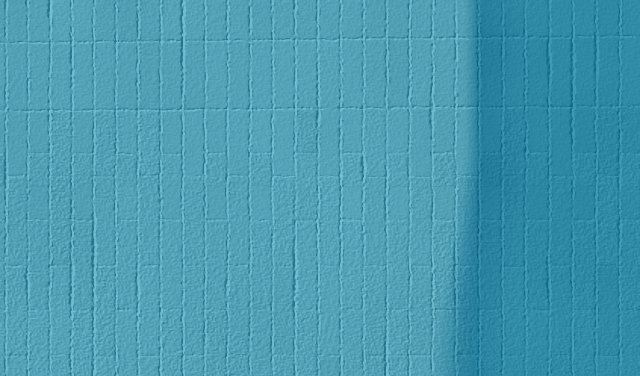
Write a WebGL 1 fragment shader that draws this texture.

```glsl
precision highp float;
uniform vec2 u_resolution;

#define SPAN 28.2         // canvas width in wall units
#define FIRST_JOINT 0.26  // left joint
#define COURSE_TOP 1.74   // upper long joint, measured from the top
#define COURSE_LOW 4.78   // lower long joint
#define BRICK_LENGTH 3.95
#define GROOVE 0.045      // joint half width
#define GRAIN 15.0        // stipple frequency
#define RELIEF 0.16       // strength of the side light
#define LIT vec3(0.325, 0.633, 0.713)
#define SHADE vec3(0.183, 0.54, 0.65)
#define DEEP_SHADE vec3(0.148, 0.495, 0.615)

float hash(vec2 p) {
  p = fract(p * vec2(0.1031, 0.1137));
  p += dot(p, p.yx + 33.33);
  return fract((p.x + p.y) * p.x * 17.0 + p.y * 91.7);
}

float noise(vec2 p) {
  vec2 i = floor(p), f = fract(p);
  f = f * f * (3.0 - 2.0 * f);
  return mix(mix(hash(i), hash(i + vec2(1.0, 0.0)), f.x),
             mix(hash(i + vec2(0.0, 1.0)), hash(i + 1.0), f.x), f.y);
}

// Wall coordinates: columns widen to the right, long courses tilt, edges wobble
vec2 warp(vec2 p) {
  float u = (p.x - FIRST_JOINT) * 1.039;
  vec2 q = vec2(u - 0.0014 * u * u, p.y);
  q.y += 0.011 * (p.x - 14.0) * (1.0 - smoothstep(3.0, 8.0, p.y));
  q += 0.06 * (vec2(noise(p * 0.9), noise(p * 0.9 + 47.0)) - 0.5);
  return q + 0.07 * (vec2(noise(p * 8.0 + 9.0), noise(p * 8.0 + 71.0)) - 0.5);
}

// Brick column and row, then distance to the nearest end joint
vec3 brickAt(vec2 q) {
  float column = floor(q.x);
  if (q.y < COURSE_LOW + 0.4) {
    float d = min(abs(q.y - COURSE_TOP), abs(q.y - COURSE_LOW));
    float row = step(COURSE_TOP, q.y) + step(COURSE_LOW, q.y);
    return vec3(column, row, d);
  }
  float odd = mod(column, 2.0);
  float along = (q.y - mix(7.76, 9.7, odd)) / BRICK_LENGTH;
  float row = max(floor(along) + 3.0, 2.0);
  float d = abs(fract(along + 0.5) - 0.5) * BRICK_LENGTH;
  // Alternate columns start with a half brick
  if (odd > 0.5 && q.y < 8.2) {
    d = abs(q.y - 6.76);
    row = 2.0 + step(6.76, q.y);
  }
  return vec3(column, row, d);
}

float roughness(vec2 brick) {
  float h = hash(brick + 17.0);
  if (brick.y < 1.5) return 0.4 + 0.15 * h;
  if (brick.y < 2.5) return 0.42 + 0.5 * smoothstep(0.6, 0.85, h);
  return 0.65 + 0.4 * h;
}

float groove(float d, float width) {
  return exp(-d * d / (width * width));
}

// Painted surface: stipple, ragged joints and beads of paint beside them
float height(vec2 p) {
  vec2 q = warp(p);
  vec3 brick = brickAt(q);
  float stipple = noise(p * GRAIN) + 0.5 * noise(p * GRAIN * 0.6 + 31.0);
  float h = 0.62 * roughness(brick.xy) * stipple;

  float joint = floor(q.x + 0.5);
  float side = q.x - joint;
  float broken = smoothstep(0.2, 0.8, noise(p * vec2(12.0, 8.0) + 13.0));
  float patchy = smoothstep(0.1, 0.6, noise(vec2(joint * 7.0, q.y * 1.1)));
  float ragged = 0.32 + broken * (0.55 + 0.65 * patchy);
  float wear = noise(vec2(joint * 3.0 + 5.0, q.y * 0.4));
  float crack = smoothstep(0.8, 0.93, wear);
  float depth = (0.7 + 0.35 * wear) * ragged + 0.7 * crack;
  h -= depth * groove(side, GROOVE * (1.0 + 0.5 * crack));
  float bead = smoothstep(0.35, 0.85, noise(p * vec2(12.0, 10.0) + 83.0));
  h += 0.75 * bead * (0.3 + 0.7 * patchy) * groove(side - 0.06, GROOVE * 1.2);

  float longCourse = 1.0 - step(COURSE_LOW + 0.4, q.y);
  float endDepth = mix(0.3 + 0.45 * hash(brick.xy + 5.0), 0.9, longCourse);
  return h - endDepth * (0.25 + 0.8 * broken) * groove(brick.z, GROOVE);
}

void main() {
  vec2 p = gl_FragCoord.xy / u_resolution.x * SPAN;
  p.y = u_resolution.y / u_resolution.x * SPAN - p.y;

  // Soft cast shadow, darkest just past its edge
  float lower = smoothstep(6.0, 16.5, p.y);
  float past = p.x - 20.8 + 0.9 * lower;
  float softness = mix(0.45, 1.1, lower);
  float shadow = smoothstep(-softness, softness, past);
  float deep = 1.0 - smoothstep(0.7, 3.4, past + 0.8 * noise(p * 0.5));
  vec3 color = mix(LIT, mix(SHADE, DEEP_SHADE, deep), shadow);

  // Tone varies by brick and across the wall
  vec2 brick = brickAt(warp(p)).xy;
  color += 0.013 * (hash(brick + 3.0) - 0.5) + 0.016 * (noise(p * 0.35) - 0.5);

  // Raking light from the upper left
  vec2 stepToLight = vec2(0.038, 0.025);
  float slope = height(p + stepToLight) - height(p - stepToLight);
  float light = clamp(slope, -1.1, 0.7) * mix(1.0, 0.65, shadow);
  color += RELIEF * light * vec3(1.0, 0.95, 0.92);
  gl_FragColor = vec4(color, 1.0);
}
```
